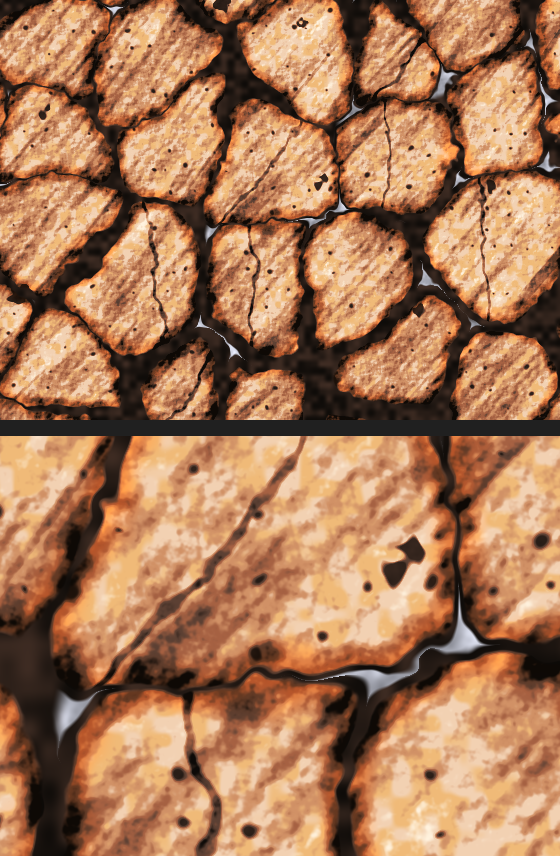
Top, the full canvas; bottom, a detail of the centre.
Write a Shadertoy shader that draws this texture.

```glsl
#define GRAINS 3.7          // grains per canvas height
#define JITTER 0.85         // irregularity of grain centres
#define GAP_MIN 0.008       // half width of closed contacts, in grains
#define GAP_MAX 0.085       // extra half width of open gaps, in grains
#define ROUNDING 17.0       // higher gives sharper grain corners
#define SCRATCH_ANGLE 0.86  // polishing direction, radians
#define SCRATCH_DEPTH 0.42
#define RELIEF 0.50
#define BRIGHTNESS 0.71

const vec3 VOID_BLACK = vec3(0.05, 0.04, 0.03);
const vec3 DARK_BROWN = vec3(0.36, 0.25, 0.20);
const vec3 RUST       = vec3(0.65, 0.38, 0.26);
const vec3 TAN        = vec3(0.82, 0.57, 0.40);
const vec3 PALE_PINK  = vec3(0.95, 0.82, 0.70);
const vec3 PALE_GOLD  = vec3(0.94, 0.73, 0.47);
const vec3 SLIVER     = vec3(0.74, 0.75, 0.80);

vec2 hash2(vec2 p) {
    vec3 q = fract(p.xyx * vec3(0.1031, 0.1030, 0.0973));
    q += dot(q, q.yzx + 33.33);
    return fract((q.xx + q.yz) * q.zy);
}

float noise(vec2 p) {
    vec2 i = floor(p), f = fract(p);
    f = f * f * (3.0 - 2.0 * f);
    vec2 e = vec2(0.0, 1.0);
    return mix(mix(hash2(i).x, hash2(i + e.yx).x, f.x),
               mix(hash2(i + e.xy).x, hash2(i + e.yy).x, f.x), f.y);
}

float fbm(vec2 p) {
    float sum = 0.0, amp = 0.5;
    for (int i = 0; i < 3; i++) {
        sum += amp * noise(p);
        p = mat2(1.6, 1.2, -1.2, 1.6) * p + 7.3;
        amp *= 0.5;
    }
    return sum / 0.875;
}

// Rounded Voronoi: x = border distance, yz = grain id
vec3 grainField(vec2 p, out vec2 toCentre) {
    vec2 base = floor(p), id = base;
    float nearest = 9.0;
    for (int j = -1; j <= 1; j++)
    for (int i = -1; i <= 1; i++) {
        vec2 c = base + vec2(i, j);
        vec2 r = c + 0.5 + JITTER * (hash2(c + 40.0) - 0.5) - p;
        if (dot(r, r) < nearest) { nearest = dot(r, r); toCentre = r; id = c; }
    }
    float sum = 0.0;
    for (int j = -2; j <= 2; j++)
    for (int i = -2; i <= 2; i++) {
        vec2 c = id + vec2(i, j);
        if (i == 0 && j == 0) continue;
        vec2 r = c + 0.5 + JITTER * (hash2(c + 40.0) - 0.5) - p;
        float d = dot(0.5 * (toCentre + r), normalize(r - toCentre));
        sum += exp(-ROUNDING * d);
    }
    return vec3(-log(sum) / ROUNDING, id);
}

// Scattered round holes, 1 inside
float pits(vec2 p, float scale, float share, float minR, float maxR) {
    vec2 q = p * scale + 0.12 * (noise(p * 70.0) - 0.5);
    vec2 c = floor(q), h = hash2(c + 91.0), k = hash2(c + 17.0);
    float radius = mix(minR, maxR, k.y * k.y);
    float d = length(fract(q) - mix(vec2(0.25), vec2(0.75), h)) - radius;
    float soft = 0.0025 * scale;
    return step(k.x, share) * (1.0 - smoothstep(-soft, soft, d));
}

vec3 metalRamp(float t, float gold) {
    vec3 pale = mix(PALE_PINK, PALE_GOLD, gold);
    vec3 col = mix(VOID_BLACK, DARK_BROWN, smoothstep(0.0, 0.25, t));
    col = mix(col, RUST, smoothstep(0.25, 0.46, t));
    col = mix(col, TAN, smoothstep(0.46, 0.64, t));
    col = mix(col, pale, smoothstep(0.64, 0.84, t));
    return mix(col, vec3(1.0, 0.95, 0.87), smoothstep(0.95, 1.25, t));
}

void mainImage(out vec4 fragColor, in vec2 fragCoord) {
    vec2 p = fragCoord / iResolution.y + 3.0;
    float soft = GRAINS * max(0.0025, 0.8 / iResolution.y);

    // Grains with ragged outlines and gaps of uneven width
    vec2 warp = vec2(fbm(p * 8.0), fbm(p * 8.0 + 31.0)) - 0.5;
    vec2 rough = vec2(noise(p * 65.0), noise(p * 65.0 + 9.0)) - 0.5;
    vec2 toCentre;
    vec3 grain = grainField(p * GRAINS + 0.28 * warp + 0.035 * rough, toCentre);
    float gap = GAP_MIN + GAP_MAX * smoothstep(0.25, 0.8, noise(p * 5.0 + 4.0));
    float inside = grain.x - gap;
    float solid = smoothstep(-soft, soft, inside);
    vec2 h = hash2(grain.yz + 5.0);

    // Polishing scratches, in along/across coordinates
    float a = SCRATCH_ANGLE + 0.22 * (h.x - 0.5);
    vec2 along = vec2(cos(a), sin(a)), across = vec2(-along.y, along.x);
    vec2 s = vec2(dot(p, along), dot(p, across) + 0.004 * warp.x);
    float scratch = noise(s * vec2(5.0, 48.0)) + 0.8 * noise(s * vec2(9.0, 110.0)) - 0.9;
    float groove = smoothstep(0.77, 0.93, noise(s * vec2(3.0, 60.0) + 50.0));

    // Fine embossed surface
    vec2 lit = vec2(-0.0035, 0.0035);
    float relief = fbm(p * 95.0) - fbm((p + lit) * 95.0);
    float tone = BRIGHTNESS + 0.16 * (h.y - 0.5)
               + 0.42 * (fbm(p * 11.0 + 20.0) - 0.5)
               + 0.38 * (fbm(p * 75.0 + 60.0) - 0.5)
               + SCRATCH_DEPTH * scratch + RELIEF * relief - 0.28 * groove;

    // One long crack through some grains
    vec2 ch = hash2(grain.yz + 77.0);
    float ca = a + (ch.x > 0.8 ? 0.75 : 0.1);
    float crack = abs(dot(toCentre, vec2(-sin(ca), cos(ca))) + 0.4 * (ch.y - 0.5));
    tone -= 0.5 * step(0.5, ch.x) * (1.0 - smoothstep(0.006, 0.022, crack));

    // Worn rims and pits
    float rim = 1.0 - smoothstep(0.0, 0.11, inside);
    tone -= rim * (0.1 + 0.7 * noise(p * 38.0 + 13.0));
    float hole = max(pits(p, 21.0, 0.35, 0.05, 0.13), pits(p + 0.37, 4.5, 0.22, 0.05, 0.12));
    tone = mix(tone, 0.06, 0.93 * hole);

    // Dark gaps, some holding bright slivers at the junctions
    tone = mix(0.02 + 0.13 * noise(p * 60.0), tone, solid);
    float gold = smoothstep(0.35, 0.68, noise(p * 80.0 + 3.0) + 0.3 * rim);
    vec3 col = metalRamp(tone, gold);
    col *= mix(vec3(1.0), vec3(1.1, 0.87, 0.62), rim * solid);
    float junction = smoothstep(0.008, 0.022, -grain.x);
    float sliver = junction * smoothstep(0.5, 0.6, noise(p * 7.0 + 70.0));
    col = mix(col, SLIVER * (0.55 + 0.8 * fbm(p * 45.0)), sliver);

    fragColor = vec4(clamp(col, 0.0, 1.0), 1.0);
}
```
